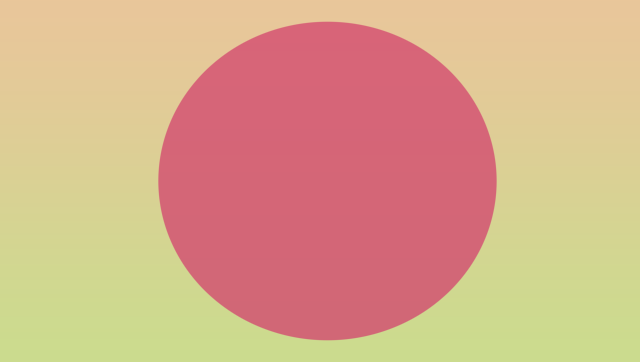
Give the GLSL for this background, as a Shadertoy shader.

```glsl
// A rose ellipse centred over a soft vertical gradient from peach to lime.

#define DISC_CENTER vec2(0.5117, 0.5)
#define DISC_RADII vec2(0.2643, 0.440)
#define PEACH vec3(0.912, 0.776, 0.604)
#define LIME vec3(0.796, 0.860, 0.556)
#define ROSE_TOP vec3(0.847, 0.393, 0.472)
#define ROSE_BOTTOM vec3(0.818, 0.405, 0.463)
#define EASING 0.5

// Approximate signed distance to an axis-aligned ellipse, negative inside.
float ellipseDistance(vec2 p, vec2 radii) {
    float k = length(p / radii);
    float slope = length(p / (radii * radii));
    return k * (k - 1.0) / max(slope, 1e-4);
}

// Vertical backdrop, partly eased at both ends.
vec3 backdrop(float height) {
    float blend = mix(height, smoothstep(0.0, 1.0, height), EASING);
    return mix(LIME, PEACH, blend);
}

void mainImage(out vec4 fragColor, in vec2 fragCoord) {
    vec2 uv = fragCoord / iResolution.xy;
    vec3 color = backdrop(uv.y);

    // Disc in height units, so its edge has an even softness
    vec2 scale = vec2(iResolution.x / iResolution.y, 1.0);
    float d = ellipseDistance((uv - DISC_CENTER) * scale, DISC_RADII * scale);
    float pixel = 1.0 / iResolution.y;
    float coverage = 1.0 - smoothstep(-0.75 * pixel, 0.75 * pixel, d);

    // Subtle shading from top to bottom of the disc
    float discHeight = clamp((uv.y - DISC_CENTER.y) / DISC_RADII.y * 0.5 + 0.5, 0.0, 1.0);
    color = mix(color, mix(ROSE_BOTTOM, ROSE_TOP, discHeight), coverage);

    fragColor = vec4(color, 1.0);
}
```
